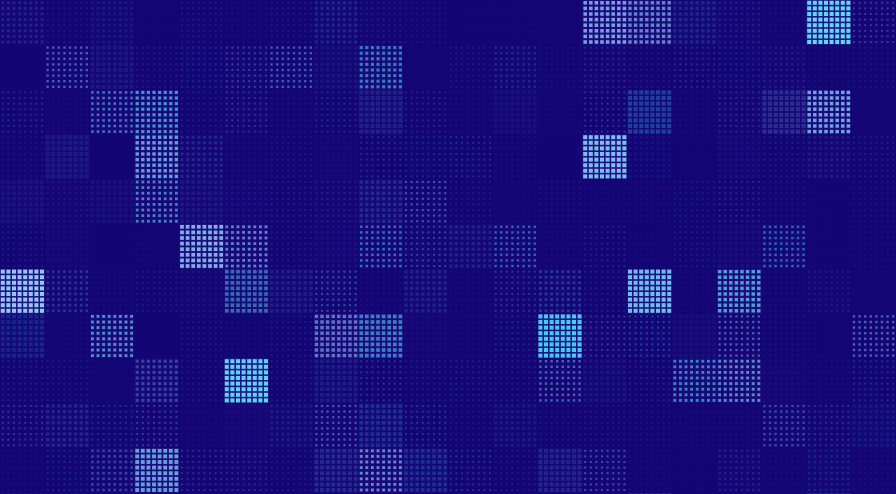
A Shadertoy shader for this background:

```glsl
// Mosaic of square panels on deep indigo, each filled with a fine grid of glowing dots
#define PANELS_ACROSS 20.0
#define DOTS_PER_PANEL 8.0
#define DOT_MIN 0.32
#define DOT_MAX 0.72
#define FAINT_LEVEL 0.22
#define BRIGHT_LEVEL 0.85
#define BRIGHT_RARITY 8.0
#define PANEL_GLOW 0.07
#define INDIGO vec3(0.08, 0.02, 0.46)
#define CYAN vec3(0.08, 0.78, 0.92)
#define PALE_BLUE vec3(0.61, 0.81, 1.0)

// Three independent random values for a panel
vec3 hash32(vec2 cell) {
    vec3 p = fract(cell.xyx * vec3(0.1031, 0.1030, 0.0973));
    p += dot(p, p.yxz + 33.33);
    return fract((p.xxy + p.yzz) * p.zyx);
}

// Box-filtered coverage of a centred square dot in each unit cell
float dotCoverage(vec2 p, float size, float pixel) {
    vec2 d = abs(fract(p) - 0.5);
    vec2 overlap = (0.5 * (size + pixel) - d) / pixel;
    overlap = clamp(overlap, 0.0, min(size / pixel, 1.0));
    return overlap.x * overlap.y;
}

void mainImage(out vec4 fragColor, in vec2 fragCoord) {
    // Panels are counted from the upper left corner
    vec2 fromTop = vec2(fragCoord.x, iResolution.y - fragCoord.y);
    vec2 p = fromTop / iResolution.x * PANELS_ACROSS;
    vec3 rnd = hash32(floor(p) + 17.0);

    // Most panels are faint, a few are bright
    float level = FAINT_LEVEL * rnd.x + BRIGHT_LEVEL * pow(rnd.x, BRIGHT_RARITY);

    // Bright panels have large dots, and so do some dim ones
    float growth = max(pow(rnd.y, 4.0), level * level);
    float size = mix(DOT_MIN, DOT_MAX, min(growth * 1.2, 1.0));

    float pixel = PANELS_ACROSS * DOTS_PER_PANEL / iResolution.x;
    float coverage = dotCoverage(p * DOTS_PER_PANEL, size, pixel);

    // Tint the dots and let a little light fill the gaps
    vec3 tint = mix(CYAN, PALE_BLUE, sqrt(rnd.z));
    float light = level * mix(PANEL_GLOW * growth, 1.0, coverage);
    fragColor = vec4(mix(INDIGO, tint, light), 1.0);
}
```
